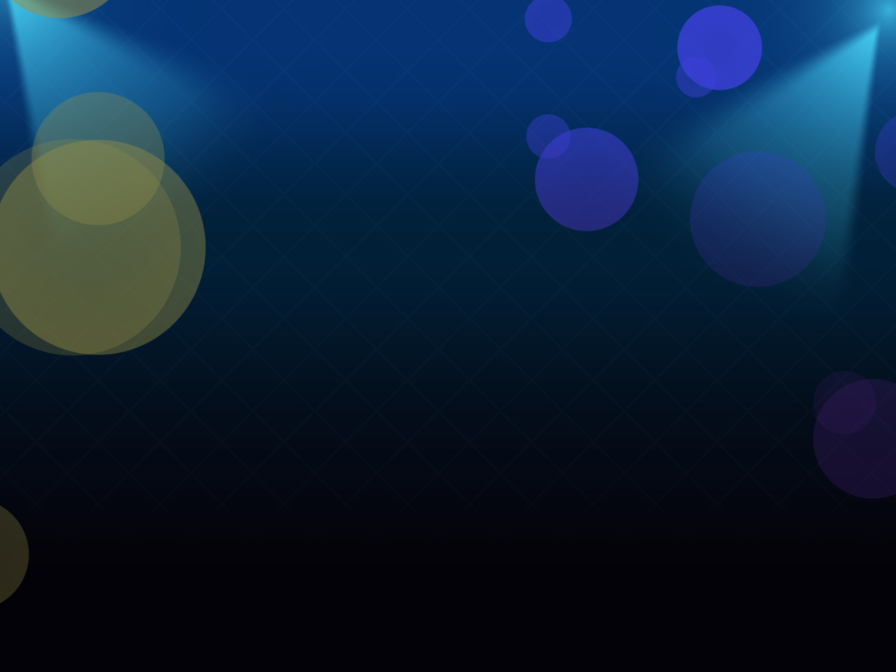
Give the GLSL for this background, as a Shadertoy shader.

```glsl
// A dark stage: a blue-to-black backdrop with a faint diamond lattice, two cyan
// spotlights in the upper corners and translucent yellow and violet bokeh discs.
// Built from smoothstep gradients, wedge-shaped beams and circle distances.

// Vertical backdrop, blended upward from black through teal to blue.
vec3 backdrop(float y) {
    vec3 c = mix(vec3(.014, .009, .036), vec3(.014, .045, .090), smoothstep(.14, .38, y));
    c = mix(c, vec3(.004, .125, .220), smoothstep(.32, .66, y));
    return mix(c, vec3(.018, .200, .450), smoothstep(.64, .93, y));
}

// Thin diagonal lines crossing into diamonds.
float lattice(vec2 p) {
    vec2 q = (p - vec2(.146, .25)) / .0921;
    vec2 d = abs(fract(vec2(q.x + q.y, q.x - q.y) + .5) - .5);
    return 1. - smoothstep(.01, .045, min(d.x, d.y));
}

float cross2(vec2 a, vec2 b) { return a.x * b.y - a.y * b.x; }

// Light wedge between a crisp steep edge and a soft wide edge.
float beam(vec2 p, vec2 apex, vec2 steep, vec2 wide) {
    vec2 d = p - apex;
    float r = length(d);
    float inner = cross2(normalize(steep), d);
    float outer = cross2(d, normalize(wide));
    float crisp = .006 + .03 * r, soft = .008 + .10 * r;
    float wedge = smoothstep(-crisp, crisp, inner) * smoothstep(-soft, soft, outer);
    return wedge * .95 * exp(-5.2 * r) * (1. - smoothstep(.28, .47, r));
}

// Translucent disc: xy centre, z radius, w opacity.
float disc(vec2 p, vec4 c, float px) {
    float d = length(p - c.xy) - c.z;
    float rim = 1. + .08 * smoothstep(-c.z, 0., d);
    return c.w * rim * (1. - smoothstep(-px, px, d));
}

const vec4 WARM[5] = vec4[5](
    vec4(.108, .632, .161, .23), vec4(.146, .632, .160, .40),
    vec4(.146, .764, .099, .30), vec4(-.04, .175, .083, .26),
    vec4(.089, 1.083, .110, .50));

const vec4 COOL[9] = vec4[9](
    vec4(.816, .972, .035, .48), vec4(1.036, .885, .030, .42),
    vec4(1.071, .929, .063, .75), vec4(.816, .797, .033, .38),
    vec4(.873, .733, .077, .52), vec4(1.128, .674, .101, .24),
    vec4(1.257, .401, .047, .17), vec4(1.299, .347, .089, .28),
    vec4(1.363, .774, .061, .30));

void mainImage(out vec4 fragColor, in vec2 fragCoord) {
    // Canvas units: 4/3 wide, 1 high
    vec2 p = fragCoord / iResolution.xy * vec2(4. / 3., 1.);
    vec2 mirrored = vec2(4. / 3. - p.x, p.y);
    float px = 1. / iResolution.y;

    vec3 col = backdrop(p.y);
    col += vec3(.008, .014, .018) * lattice(p) * smoothstep(.17, .3, p.y);

    // Spotlights, with a glow around each lamp
    vec3 cyan = vec3(.27, .82, .96);
    float left = beam(p, vec2(.010, 1.02), vec2(.18, -1.), vec2(.90, -.43));
    float right = beam(mirrored, vec2(.026, .962), vec2(.14, -1.), vec2(.87, -.49));
    float glow = .5 * exp(-length(p - vec2(.015, 1.01)) * 17.)
               + .8 * exp(-length(mirrored - vec2(.01, .985)) * 16.);
    col = mix(col, cyan, 1. - (1. - left) * (1. - right) * (1. - min(glow, .9)));

    // Bokeh discs; the violet ones turn duller lower down
    vec3 violet = mix(vec3(.26, .11, .44), vec3(.24, .25, .86), smoothstep(.45, .85, p.y));
    for (int i = 0; i < 9; i++) col = mix(col, violet, disc(p, COOL[i], px));
    for (int i = 0; i < 5; i++) col = mix(col, vec3(.59, .56, .27), disc(p, WARM[i], px));

    fragColor = vec4(col, 1.);
}
```
